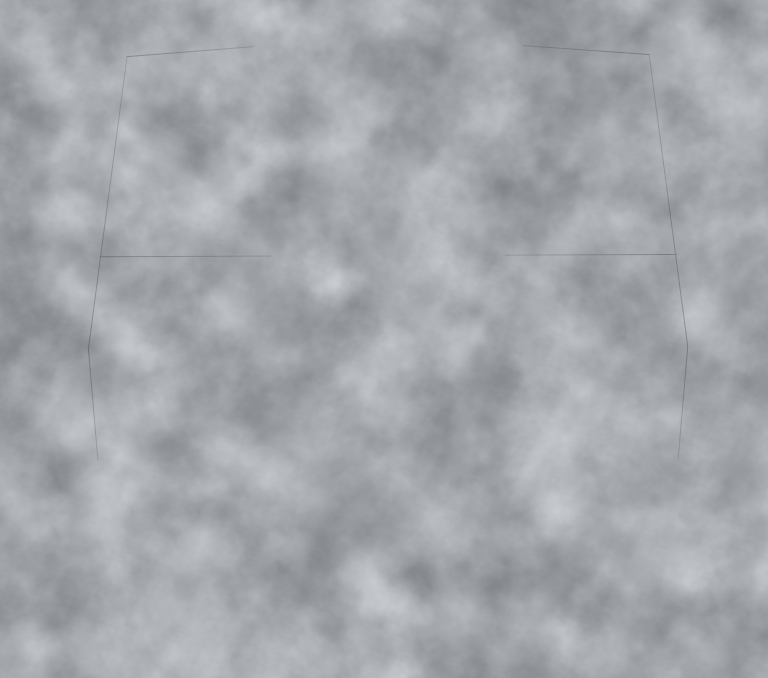
This texture is drawn by a Shadertoy shader. Its source:

```glsl
// Soft grey cloud mottling crossed by a few hairline seams.
// The mottling is rotated value-noise fbm; the seams are distance-based
// segments, mirrored about a vertical axis near the middle.

float hash(vec2 p) {
    return fract(sin(dot(p, vec2(127.1, 311.7))) * 43758.5453);
}

float valueNoise(vec2 p) {
    vec2 cell = floor(p), f = fract(p);
    f = f * f * (3.0 - 2.0 * f);
    float bottom = mix(hash(cell), hash(cell + vec2(1, 0)), f.x);
    float top = mix(hash(cell + vec2(0, 1)), hash(cell + vec2(1, 1)), f.x);
    return mix(bottom, top, f.y);
}

float fbm(vec2 p) {
    float sum = 0.0, amplitude = 0.5;
    mat2 turn = mat2(0.8, 0.6, -0.6, 0.8);
    for (int i = 0; i < 5; i++) {
        sum += amplitude * valueNoise(p);
        p = turn * p * 2.03 + 17.3;
        amplitude *= 0.5;
    }
    return sum;
}

// Hairline from a to b that fades slightly towards b
float seam(vec2 p, vec2 a, vec2 b) {
    vec2 ab = b - a;
    float t = clamp(dot(p - a, ab) / dot(ab, ab), 0.0, 1.0);
    float d = length(p - a - ab * t);
    float coverage = clamp((0.0007 - d) * iResolution.y + 0.5, 0.0, 1.0);
    return coverage * (1.0 - 0.45 * t);
}

void mainImage(out vec4 fragColor, in vec2 fragCoord) {
    vec2 uv = fragCoord / iResolution.y;

    // Cloudy grey, diagonal to the canvas
    mat2 diagonal = mat2(0.707, 0.707, -0.707, 0.707);
    float cloud = fbm(diagonal * uv * 14.5 + 31.0);
    vec3 color = vec3(0.644, 0.655, 0.672) + 0.36 * (cloud - 0.485);

    // Mirrored seams, tilted a hair
    vec2 p = uv - vec2(0.5 * iResolution.x / iResolution.y + 0.006, 0.0);
    p.y -= 0.004 * p.x;
    p.x = abs(p.x);
    vec2 shoulder = vec2(0.385, 0.918), elbow = vec2(0.442, 0.487);
    float line = seam(p, shoulder, vec2(0.199, 0.932));
    line = max(line, seam(p, elbow, shoulder));
    line = max(line, seam(p, elbow, vec2(0.428, 0.323)));
    line = max(line, seam(p, vec2(0.425, 0.623), vec2(0.174, 0.623)));
    color *= 1.0 - 0.24 * line;

    fragColor = vec4(color, 1.0);
}
```
